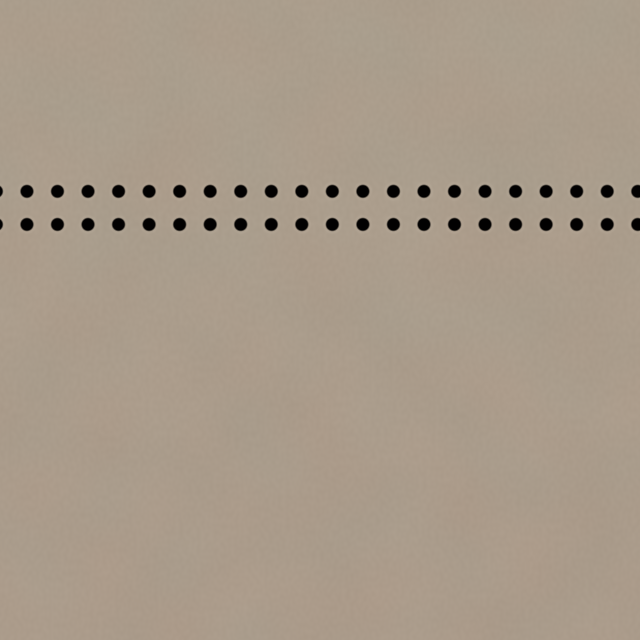
A Shadertoy shader for this pattern:

```glsl
#define DOT_PITCH 0.04772
#define DOT_START 0.0421
#define DOT_RADIUS 0.0100
#define EDGE_SOFTNESS 0.0017
#define UPPER_ROW 0.7010
#define LOWER_ROW 0.6493
#define PAPER_TOP vec3(0.668, 0.617, 0.550)
#define PAPER_BOTTOM vec3(0.668, 0.608, 0.543)
#define INK vec3(0.008, 0.004, 0.002)
#define MOTTLE 0.018
#define GRAIN 0.012
#define HALO 0.018

vec2 gradientAt(vec2 cell) {
    vec3 p = fract(cell.xyx * vec3(0.1031, 0.1030, 0.0973));
    p += dot(p, p.yzx + 33.33);
    float angle = 6.2832 * fract((p.x + p.y) * p.z);
    return vec2(cos(angle), sin(angle));
}

float gradientNoise(vec2 p) {
    vec2 i = floor(p), f = fract(p);
    vec2 u = f * f * f * (f * (f * 6.0 - 15.0) + 10.0);
    vec2 e = vec2(1.0, 0.0);
    float a = dot(gradientAt(i), f);
    float b = dot(gradientAt(i + e.xy), f - e.xy);
    float c = dot(gradientAt(i + e.yx), f - e.yx);
    float d = dot(gradientAt(i + e.xx), f - e.xx);
    return mix(mix(a, b, u.x), mix(c, d, u.x), u.y);
}

float layeredNoise(vec2 p) {
    float sum = 0.0, weight = 0.5;
    for (int octave = 0; octave < 4; octave++) {
        sum += weight * gradientNoise(p);
        p = p * 2.03 + 17.3;
        weight *= 0.5;
    }
    return sum;
}

// Signed distance to the nearest dot of the two rows
float dotDistance(vec2 uv) {
    float column = round((uv.x - DOT_START) / DOT_PITCH);
    float dx = uv.x - DOT_START - column * DOT_PITCH;
    float dy = min(abs(uv.y - UPPER_ROW), abs(uv.y - LOWER_ROW));
    return length(vec2(dx, dy)) - DOT_RADIUS;
}

vec3 paper(vec2 uv) {
    vec3 color = mix(PAPER_BOTTOM, PAPER_TOP, smoothstep(0.0, 1.0, uv.y));
    color += MOTTLE * layeredNoise(uv * 7.0);
    // Slight drift between warm and green
    color += vec3(0.010, -0.004, -0.006) * gradientNoise(uv * 9.0 + 40.0);
    color += GRAIN * gradientNoise(uv * vec2(150.0, 110.0));
    return color;
}

void mainImage(out vec4 fragColor, in vec2 fragCoord) {
    vec2 uv = fragCoord / iResolution.xy;
    float d = dotDistance(uv);
    float edge = max(EDGE_SOFTNESS, 0.75 / iResolution.y);

    // Paper with a faint pale rim around each hole
    vec3 color = paper(uv);
    color += HALO * exp(-pow((d - 0.003) / 0.0018, 2.0));

    color = mix(INK, color, smoothstep(-edge, edge, d));
    fragColor = vec4(color, 1.0);
}
```
